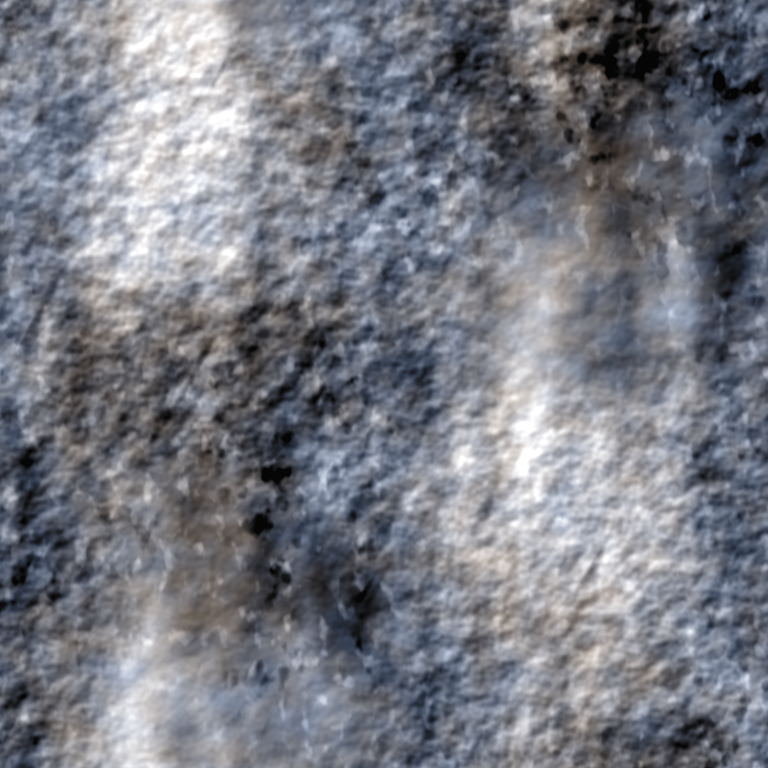
This texture is drawn by a three.js fragment shader. Its source:

```glsl
varying vec2 vUv;

const float TAU = 6.2831853;

// Broad light and dark masses
const float BASE_TONE = 0.485;
const float MASS_DEPTH = 0.215;
const float BAND_DEPTH = 0.10;
const float WARP_AMOUNT = 0.06;
const float STREAK_DEPTH = 0.30;
const float CLOUD_DEPTH = 0.21;
const float PATCH_DEPTH = 0.17;

// Chipped surface
const float GRAIN_ANGLE = 0.40;
const vec2 GRAIN_SCALE = vec2(30.0, 36.0);
const float OCTAVE_FADE = 0.45;
const vec2 LIGHT_STEP = vec2(-0.0036, 0.0050);
const float RELIEF_ROUGH = 0.43;
const float RELIEF_SMOOTH = 0.17;
const float MOTTLE_DEPTH = 0.15;
const float PIT_DEPTH = 0.30;
const float CRACK_DEPTH = 0.24;
const float FLECK_LIGHT = 0.26;

// Colour shifts added to the grey tone
const vec3 COOL_SHIFT = vec3(-0.042, 0.000, 0.078);
const vec3 WARM_SHIFT = vec3(0.038, 0.002, -0.022);

vec2 gradient(vec2 cell) {
  vec3 h = fract(cell.xyx * vec3(0.1031, 0.1030, 0.0973));
  h += dot(h, h.yzx + 33.33);
  float angle = TAU * fract((h.x + h.y) * h.z);
  return vec2(cos(angle), sin(angle));
}

float gradientNoise(vec2 p) {
  vec2 i = floor(p);
  vec2 f = p - i;
  vec2 w = f * f * f * (f * (f * 6.0 - 15.0) + 10.0);
  float a = dot(gradient(i), f);
  float b = dot(gradient(i + vec2(1.0, 0.0)), f - vec2(1.0, 0.0));
  float c = dot(gradient(i + vec2(0.0, 1.0)), f - vec2(0.0, 1.0));
  float d = dot(gradient(i + vec2(1.0, 1.0)), f - vec2(1.0, 1.0));
  return mix(mix(a, b, w.x), mix(c, d, w.x), w.y);
}

float fbm(vec2 p) {
  float sum = 0.0;
  float amplitude = 1.0;
  for (int octave = 0; octave < 3; octave++) {
    sum += amplitude * gradientNoise(p);
    p = mat2(1.6, 1.0, -1.0, 1.6) * p + 17.3;
    amplitude *= OCTAVE_FADE;
  }
  return sum;
}

vec2 rotate(vec2 p, float angle) {
  float c = cos(angle);
  float s = sin(angle);
  return vec2(c * p.x + s * p.y, c * p.y - s * p.x);
}

float rockHeight(vec2 p) {
  return fbm(rotate(p, GRAIN_ANGLE) * GRAIN_SCALE + 60.0);
}

// Diagonal masses crossed by upright bands
float broadTone(vec2 p) {
  float mass = sin(TAU * p.x) * cos(TAU * (p.y + 0.138));
  float band = cos(2.0 * TAU * (p.x - 0.197));
  return BASE_TONE + MASS_DEPTH * mass + BAND_DEPTH * band;
}

// Short soft strokes, sparse and along one diagonal
float strokes(vec2 p, float angle, float seed) {
  vec2 q = rotate(p, angle) * vec2(9.0, 42.0) + seed;
  return smoothstep(0.32, 0.62, gradientNoise(q)) * smoothstep(0.05, 0.35, gradientNoise(p * 6.0 + seed));
}

void main() {
  vec2 p = vUv;
  vec2 warp = WARP_AMOUNT * vec2(fbm(p * vec2(5.0, 3.0) + 11.0), fbm(p * 4.0 + 31.0));
  vec2 q = p + warp;

  // Large tone, upright streaks, cloudy stains and small patches
  float tone = broadTone(q);
  float dark = 1.0 - smoothstep(0.28, 0.60, tone);
  tone += STREAK_DEPTH * gradientNoise(q * vec2(13.0, 3.0) + 71.0);
  tone += CLOUD_DEPTH * fbm(p * vec2(9.0, 6.5) + 43.0);
  tone += PATCH_DEPTH * gradientNoise(p * vec2(21.0, 16.0) + 87.0);

  // Lit chips, flatter inside the hazy parts
  float haze = sin(TAU * (q.x - 0.07)) * cos(TAU * (q.y + 0.83));
  float rough = 1.0 - smoothstep(-0.05, 0.75, haze);
  float height = rockHeight(p);
  float facing = height - rockHeight(p + LIGHT_STEP);
  tone += mix(RELIEF_SMOOTH, RELIEF_ROUGH, rough) * facing;
  tone += MOTTLE_DEPTH * fbm(p * vec2(46.0, 40.0) + 203.0) * (0.3 + 0.7 * rough);

  // Black pits and pale flecks crowd the dark parts
  float pitNoise = fbm(p * vec2(40.0, 30.0) + 97.0);
  float clusters = smoothstep(-0.25, 0.30, gradientNoise(p * vec2(10.0, 6.0) + 19.0));
  tone -= PIT_DEPTH * dark * clusters * smoothstep(0.0, 0.55, pitNoise);
  float fleckNoise = fbm(p * vec2(44.0, 32.0) + 7.0);
  tone += FLECK_LIGHT * (0.35 + 0.65 * dark) * smoothstep(0.10, 0.65, fleckNoise);

  // Steep cracks and a few bright scratches
  tone -= CRACK_DEPTH * strokes(p, 1.05, 23.0);
  tone += 0.6 * CRACK_DEPTH * strokes(p, -0.40, 151.0);

  // Blue shade and ochre stains
  float warmth = 0.40 + 0.26 * cos(2.0 * TAU * (q.x - 0.25));
  warmth += 0.65 * fbm(p * 6.0 + 131.0) + 0.5 * gradientNoise(p * 28.0 + 53.0);
  vec3 shift = mix(COOL_SHIFT, WARM_SHIFT, clamp(warmth, 0.0, 1.0));
  float tint = smoothstep(0.0, 0.28, tone) * (1.0 - 0.6 * smoothstep(0.7, 1.0, tone));
  gl_FragColor = vec4(clamp(tone + shift * tint, 0.02, 1.0), 1.0);
}
```
